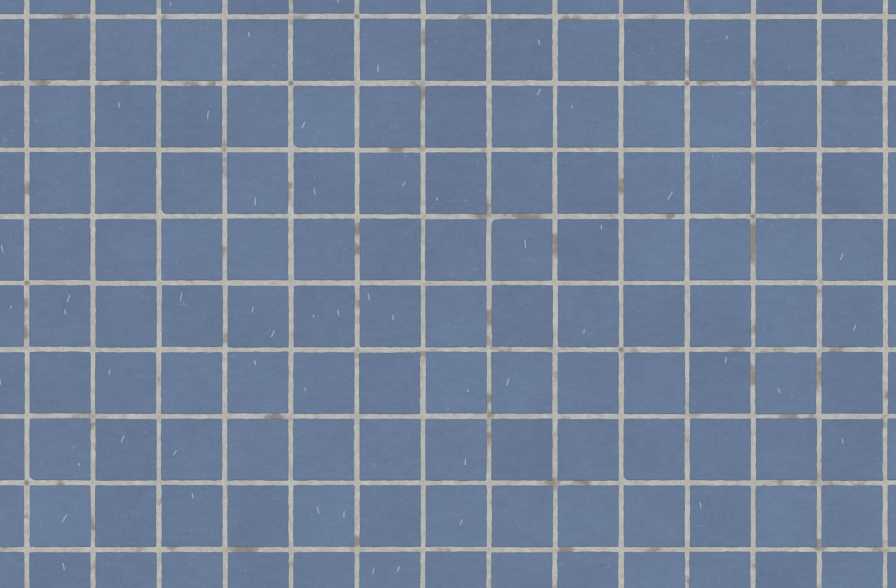
Reproduce this texture procedurally as a Shadertoy shader.

```glsl
// Wall of small blue square tiles with pale, slightly stained grout.
#define PITCH vec2(0.1123, 0.1133)
#define FIRST_JOINT vec2(0.0456, 0.0655)
#define GROUT_WIDTH 0.0090
#define TILE_COLOR vec3(0.408, 0.480, 0.592)
#define GROUT_COLOR vec3(0.705, 0.705, 0.692)
#define RIM_COLOR vec3(0.37, 0.41, 0.46)
#define STAIN_COLOR vec3(0.42, 0.39, 0.36)
#define SCRATCH_COLOR vec3(0.68, 0.73, 0.79)
#define JITTER 0.0007
#define CHIP_CHANCE 0.07
#define SCRATCH_CHANCE 0.13

float hash(vec2 p) {
    vec3 q = fract(p.xyx * vec3(0.1031, 0.1030, 0.0973));
    q += dot(q, q.yzx + 33.33);
    return fract((q.x + q.y) * q.z);
}

vec2 hash2(vec2 p) {
    return vec2(hash(p), hash(p + 57.3));
}

float noise(vec2 p) {
    vec2 i = floor(p), f = fract(p);
    f = f * f * (3.0 - 2.0 * f);
    return mix(mix(hash(i), hash(i + vec2(1, 0)), f.x),
               mix(hash(i + vec2(0, 1)), hash(i + vec2(1, 1)), f.x), f.y);
}

float fbm(vec2 p) {
    float sum = 0.0, amp = 0.5;
    for (int i = 0; i < 4; i++) {
        sum += amp * noise(p);
        p = p * 2.03 + 17.1;
        amp *= 0.5;
    }
    return sum;
}

float roundBox(vec2 p, vec2 halfSize, float r) {
    vec2 q = abs(p) - halfSize + r;
    return length(max(q, 0.0)) + min(max(q.x, q.y), 0.0) - r;
}

float segment(vec2 p, vec2 a, vec2 b) {
    vec2 pa = p - a, ba = b - a;
    return length(pa - ba * clamp(dot(pa, ba) / dot(ba, ba), 0.0, 1.0));
}

// Signed distance to a tile; now and then one corner is worn round.
float tileDistance(vec2 local, vec2 id, vec2 p) {
    vec2 corner = sign(hash2(id + 5.7) - 0.5);
    bool worn = hash(id + 91.0) < CHIP_CHANCE && all(greaterThan(local * corner, vec2(0.0)));
    vec2 center = (hash2(id + 21.0) - 0.5) * 2.0 * JITTER;
    float wobble = (noise(p * 110.0) - 0.5) * 0.0011;
    return roundBox(local - center, 0.5 * (PITCH - GROUT_WIDTH), worn ? 0.010 : 0.0022) + wobble;
}

// Coverage of short, mostly upright scratches on some tiles.
float scratches(vec2 local, vec2 id, float px) {
    float cover = 0.0;
    for (int i = 0; i < 4; i++) {
        vec2 seed = id + float(i) * 13.7 + 140.0;
        if (hash(seed) > SCRATCH_CHANCE) continue;
        vec2 start = (hash2(seed + 3.1) - 0.5) * 0.075;
        vec2 run = vec2(hash(seed + 8.3) - 0.35, 1.0) * mix(0.002, 0.012, hash(seed + 6.9));
        float d = segment(local, start, start + run);
        cover = max(cover, 0.65 * (1.0 - smoothstep(0.0002, 0.0006 + px, d)));
    }
    return cover;
}

void mainImage(out vec4 fragColor, in vec2 fragCoord) {
    float px = 1.0 / iResolution.y;
    vec2 p = fragCoord * px;
    vec2 grid = (p - FIRST_JOINT) / PITCH;
    vec2 id = floor(grid) + 40.0;
    vec2 local = (fract(grid) - 0.5) * PITCH;
    float d = tileDistance(local, id, p);

    // Glaze: tone per tile, cloudy patches and fine grain
    float shade = 1.0 + (hash(id) - 0.5) * 0.035;
    shade += (fbm(p * 9.0) - 0.47) * 0.07 + (fbm(p * vec2(55, 130)) - 0.47) * 0.06;
    shade += (noise(p * 420.0) - 0.5) * 0.045;
    vec3 tile = TILE_COLOR * shade;
    tile = mix(tile, SCRATCH_COLOR, scratches(local, id, px));
    float speck = smoothstep(0.93, 0.99, noise(p * 170.0 + 31.0));
    tile = mix(tile, SCRATCH_COLOR, speck * 0.2);

    // Rim: uneven dark line, strongest along the lower edge
    float lower = smoothstep(-0.046, -0.051, local.y);
    float rim = smoothstep(-0.0028, 0.0, d) * mix(0.2, 0.6, lower);
    tile = mix(tile, RIM_COLOR, rim * (0.5 + noise(p * 75.0)));

    // Grout: mottled, with stains and dark spots at a few joints
    vec3 grout = GROUT_COLOR * (1.0 + (fbm(p * 95.0) - 0.47) * 0.16);
    grout *= 1.0 + (noise(p * 380.0) - 0.5) * 0.07;
    float stain = smoothstep(0.58, 0.78, fbm(p * 28.0 + 9.0)) * 0.55;
    vec2 joint = floor(grid + 0.5);
    float jointGap = length((grid - joint) * PITCH);
    float dirty = step(0.9, hash(joint + 230.0));
    stain = max(stain, dirty * 0.6 * (1.0 - smoothstep(0.001, 0.007, jointGap)));
    grout = mix(grout, STAIN_COLOR, stain);

    // Shallow recess where grout meets tile
    grout *= mix(0.87, 1.0, smoothstep(0.0, 0.0016, d));
    float edge = max(0.65 * px, 0.0005);
    fragColor = vec4(mix(tile, grout, smoothstep(-edge, edge, d)), 1.0);
}
```
